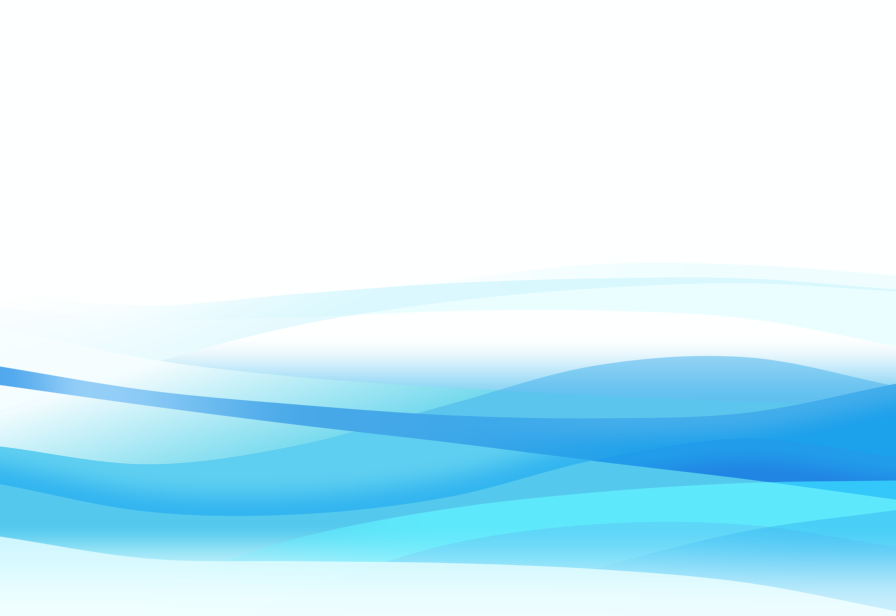
Write a Shadertoy shader that draws this background.

```glsl
// Smooth curve through seven heights, evenly spaced from left to right
float curve(float x, float k[7]) {
    float t = clamp(x, 0.0, 0.9999) * 6.0;
    int i = int(t);
    float f = t - float(i);
    float b = k[i], c = k[i + 1];
    float a = i > 0 ? k[i - 1] : 2.0 * b - c;
    float d = i < 5 ? k[i + 2] : 2.0 * c - b;
    return b + 0.5 * f * (c - a + f * (2.0 * a - 5.0 * b + 4.0 * c - d + f * (3.0 * (b - c) + d - a)));
}

// Soft coverage of the area below an edge
float below(float y, float edge) {
    float w = 0.8 / iResolution.y;
    return smoothstep(-w, w, edge - y);
}

void mainImage(out vec4 fragColor, in vec2 fragCoord) {
    vec2 uv = fragCoord / iResolution.xy;
    float x = uv.x, y = uv.y;

    // Heights of the wave edges
    float crest = curve(x, float[7](0.489, 0.498, 0.517, 0.545, 0.571, 0.570, 0.553));
    float veil = curve(x, float[7](0.523, 0.504, 0.523, 0.540, 0.548, 0.548, 0.530));
    float arch = curve(x, float[7](0.330, 0.409, 0.472, 0.510, 0.532, 0.540, 0.527));
    float mist = curve(x, float[7](0.500, 0.481, 0.485, 0.495, 0.496, 0.483, 0.438));
    float teal = curve(x, float[7](0.468, 0.417, 0.388, 0.371, 0.358, 0.348, 0.341));
    float bandTop = curve(x, float[7](0.405, 0.366, 0.343, 0.326, 0.321, 0.330, 0.377));
    float bandBase = curve(x, float[7](0.375, 0.341, 0.310, 0.282, 0.251, 0.222, 0.189));
    float swell = curve(x, float[7](0.275, 0.246, 0.277, 0.343, 0.407, 0.420, 0.373));
    float deep = curve(x, float[7](0.214, 0.169, 0.165, 0.193, 0.254, 0.288, 0.258));
    float bright = curve(x, float[7](0.000, 0.051, 0.127, 0.174, 0.201, 0.216, 0.220));
    float foam = curve(x, float[7](0.129, 0.093, 0.089, 0.086, 0.076, 0.054, 0.008));
    float hill = curve(x, float[7](-0.136, -0.061, 0.038, 0.116, 0.149, 0.148, 0.112));
    float rise = curve(x, float[7](-0.100, -0.070, -0.030, 0.006, 0.078, 0.138, 0.172));

    // Pale veils over white
    vec3 white = vec3(0.995, 1.0, 1.0);
    vec3 col = mix(white, vec3(0.90, 0.99, 1.0), below(y, crest) * smoothstep(0.35, 0.8, x) * 0.6);
    float veilTint = smoothstep(0.0, 0.5, x + 2.0 * (veil - y)) * 0.9;
    col = mix(col, vec3(0.84, 0.97, 0.995), below(y, veil) * veilTint);
    col = mix(col, vec3(0.95, 0.99, 1.0), below(y, mist) * 0.4);
    col = mix(col, vec3(0.92, 0.995, 1.0), below(y, arch));

    // White mist that deepens into blue
    vec3 haze = mix(white, vec3(0.46, 0.80, 0.95), smoothstep(0.455, 0.335, y));
    col = mix(col, haze, below(y, arch) * below(y, mist));

    // Teal sheet, clear at the left
    float tealDepth = clamp(2.0 * x + 4.5 * (0.36 - y) - 0.1, 0.0, 1.0);
    vec3 tealColor = mix(vec3(0.97, 0.995, 1.0), vec3(0.45, 0.85, 0.93), tealDepth);
    col = mix(col, tealColor, below(y, teal) * mix(0.8, 1.0, below(y, arch)));

    // Blue swell, solid under the band
    col = mix(col, vec3(0.28, 0.70, 0.93), below(y, swell) * 0.52);
    vec3 body = mix(vec3(0.37, 0.81, 0.94), vec3(0.20, 0.71, 0.94), smoothstep(0.065, 0.0, y - deep));
    col = mix(col, body, below(y, swell) * below(y, bandBase));
    vec3 deepColor = mix(vec3(0.33, 0.79, 0.93), vec3(0.58, 0.90, 0.97), smoothstep(0.15, 0.08, y));
    col = mix(col, deepColor, below(y, deep) * below(y, bandBase));

    // Bright cyan wave and the two blue hills inside it
    col = mix(col, vec3(0.37, 0.91, 0.985), below(y, bright) * smoothstep(0.12, 0.5, x));
    col = mix(col, vec3(0.36, 0.79, 0.96), below(y, hill) * 0.6);
    col = mix(col, vec3(0.20, 0.71, 0.95), below(y, rise) * 0.5 * smoothstep(0.5, 0.95, x));

    // Fade to foam at the foot
    col = mix(col, white, smoothstep(0.15, 0.01, y) * 0.7);
    vec3 foamColor = mix(vec3(0.95, 1.0, 1.0), vec3(0.86, 0.985, 1.0), smoothstep(0.0, 0.11, y));
    col = mix(col, foamColor, below(y, foam) * 0.88);

    // Dark ribbon across the whole width
    vec3 ribbon = mix(vec3(0.32, 0.66, 0.93), vec3(0.58, 0.81, 0.97), smoothstep(0.0, 0.1, x));
    ribbon = mix(ribbon, vec3(0.28, 0.66, 0.91), smoothstep(0.1, 0.36, x));
    ribbon = mix(ribbon, vec3(0.11, 0.63, 0.92), smoothstep(0.35, 0.8, x));
    ribbon = mix(ribbon, vec3(0.30, 0.69, 0.92), smoothstep(0.06, 0.0, bandTop - y) * 0.8 * smoothstep(0.4, 0.7, x));
    vec3 ribbonDeep = mix(vec3(0.13, 0.61, 0.92), vec3(0.13, 0.52, 0.89), smoothstep(0.01, 0.06, deep - y));
    ribbon = mix(ribbon, ribbonDeep, below(y, deep));
    ribbon = mix(ribbon, vec3(0.20, 0.78, 0.98), below(y, bright));
    col = mix(col, ribbon, below(y, bandTop) * (1.0 - below(y, bandBase)));

    fragColor = vec4(col, 1.0);
}
```
